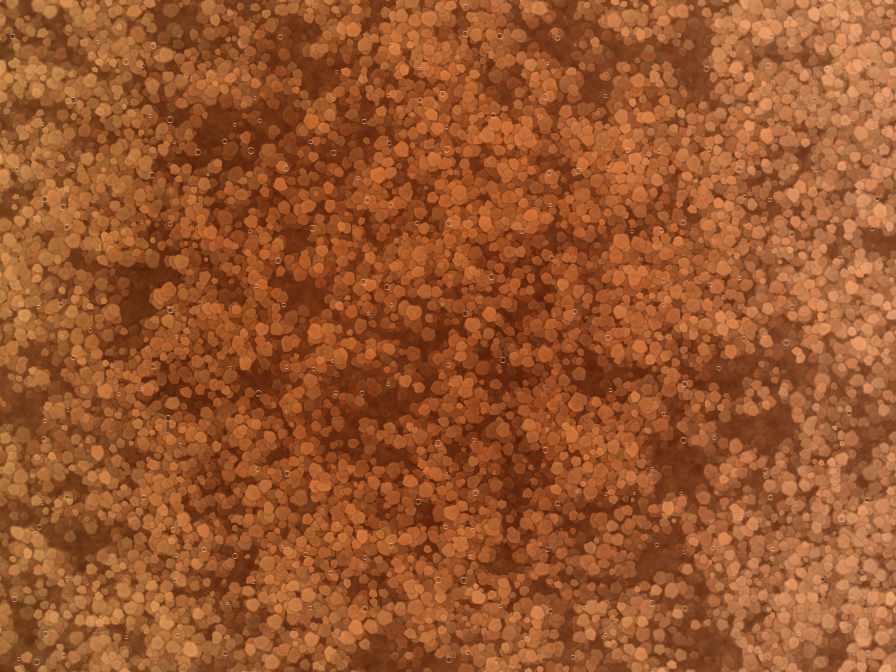
Reproduce this texture procedurally as a Shadertoy shader.

```glsl
// Damp orange-brown sand seen close up: layers of overlapping, translucent
// grains are painted from deep to shallow over dark pores, then sprinkled
// with tiny bubbles. The light turns paler and softer toward the borders.

float hash(vec2 p) {
    return fract(sin(dot(p, vec2(127.1, 311.7))) * 43758.5453);
}

vec2 hash2(vec2 p) {
    return vec2(hash(p), hash(p + 57.3));
}

float noise(vec2 p) {
    vec2 i = floor(p), f = fract(p);
    f = f * f * (3.0 - 2.0 * f);
    return mix(mix(hash(i), hash(i + vec2(1, 0)), f.x),
               mix(hash(i + vec2(0, 1)), hash(i + vec2(1, 1)), f.x), f.y);
}

// Clumping of the sand: low values are open pores
float clumps(vec2 p) {
    return 0.38 * noise(p * 9.0) + 0.62 * noise(p * 25.0 + 9.0);
}

// Distance from a grain centre in units of its uneven outline
float grainDistance(vec2 d, float radius, float seed) {
    float turn = seed * 6.283;
    d *= mat2(cos(turn), -sin(turn), sin(turn), cos(turn));
    d.x *= 1.0 + 0.3 * fract(seed * 7.0);
    float a = atan(d.y, d.x);
    float outline = 1.0 + 0.06 * sin(3.0 * a + seed * 40.0) + 0.05 * sin(5.0 * a + seed * 90.0);
    return length(d) / (radius * outline);
}

// Paints one layer of grains over the tone below; warmth is their tint
void paintLayer(vec2 p, float depth, float blur, inout float tone, inout float warmth) {
    float size = mix(0.017, 0.026, fract(depth * 2.7));
    vec2 q = p / size + depth * 31.7;
    vec2 cell = floor(q);
    for (int y = -1; y <= 1; y++)
    for (int x = -1; x <= 1; x++) {
        vec2 id = cell + vec2(x, y);
        vec2 key = id + depth * 173.0;
        vec2 centre = id + hash2(key);
        float clump = clumps((centre - depth * 31.7) * size);
        float chance = mix(0.9, 0.5, depth) + 1.9 * (clump - 0.5);
        if (hash(key + 11.0) > chance) continue;

        float seed = hash(key + 23.0);
        float radius = mix(0.18, 0.54, hash(key + 37.0));
        float r = grainDistance(q - centre, radius, seed);
        float soft = max(blur, 0.8 / (iResolution.y * radius * size));

        // Contact shadow, then the body with a faint pale rim
        tone *= 1.0 - 0.24 * smoothstep(1.45, 0.9, r);
        float cover = 0.9 * (1.0 - smoothstep(1.0 - soft, 1.0 + soft, r));
        float body = mix(0.3, 0.86, depth) + 0.36 * (seed - 0.5) + 0.42 * (clump - 0.5);
        body += 0.06 * smoothstep(0.4, 0.85, r) - 0.1 * smoothstep(0.85, 1.05, r);
        body += 0.07 * dot(q - centre, vec2(-0.5, 0.8)) / radius;
        tone = mix(tone, body, cover);
        warmth = mix(warmth, hash(key + 51.0), cover);
    }
}

// Small bubbles: x is the bright ring, y the darker inside
vec2 bubbles(vec2 p) {
    vec2 q = p / 0.04;
    vec2 id = floor(q);
    vec2 d = (fract(q) - 0.25 - 0.5 * hash2(id + 5.0)) * 0.04;
    float radius = mix(0.0012, 0.0044, hash(id + 19.0));
    float present = step(0.7, hash(id + 71.0));
    float width = max(0.0011, 0.6 / iResolution.y);
    float ring = 1.0 - smoothstep(0.0, width * 1.5, abs(length(d) - radius));
    float glint = 0.3 + 0.7 * smoothstep(0.3, 1.0, abs(d.y) / radius);
    float inside = 1.0 - smoothstep(radius * 0.5, radius, length(d));
    return present * vec2(ring * glint, inside);
}

void mainImage(out vec4 fragColor, in vec2 fragCoord) {
    vec2 uv = fragCoord / iResolution.xy;
    vec2 p = fragCoord / iResolution.y;

    // Pale border and its softer focus
    float border = smoothstep(0.14, 0.62, length((uv - vec2(0.46, 0.53)) * vec2(1.05, 0.75)));
    float blur = mix(0.12, 0.3, border);

    // Pores first, then seven layers of grains
    float tone = 0.05 + 0.2 * noise(p * 70.0);
    float warmth = 0.5;
    for (int i = 0; i < 7; i++)
        paintLayer(p, float(i) / 6.0, blur, tone, warmth);

    // Broad light and dark patches, fine mottling
    tone += 0.08 + 0.2 * (noise(p * 4.0 + 3.0) - 0.5);
    tone += 0.13 * (noise(p * 190.0) - 0.5) + 0.06 * (noise(p * 90.0) - 0.5);
    tone = clamp(tone, 0.0, 1.2);

    vec3 shade = mix(vec3(0.31, 0.11, 0.03), vec3(0.38, 0.19, 0.08), border);
    vec3 lit = mix(vec3(0.74, 0.39, 0.19), vec3(0.83, 0.56, 0.36), border);
    vec3 color = mix(shade, lit, tone);
    color += (warmth - 0.5) * vec3(0.03, -0.025, -0.03);

    // Yellowish on the left, rosier on the right
    color *= mix(vec3(0.98, 1.01, 0.9), vec3(1.01, 1.0, 1.04), uv.x);

    vec2 bubble = bubbles(p);
    color *= 1.0 - 0.12 * bubble.y;
    color = mix(color, vec3(0.92, 0.72, 0.57), 0.65 * bubble.x);
    fragColor = vec4(clamp(color, 0.0, 1.0), 1.0);
}
```
